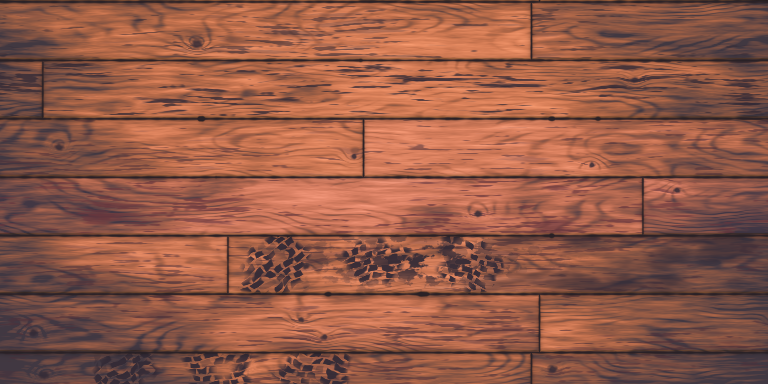
Reproduce this texture procedurally as a WebGL 1 fragment shader.

```glsl
precision highp float;
// Worn plank floor: rows of boards with staggered butt joints, thin dark seams and knots.
// Grain is drawn as contours of stretched gradient noise that bend around the knots;
// streaks, cracks, smudges and boot treads darken it, and one tone ramp colours the wood.

uniform vec2 u_resolution;

const float ROW_HEIGHT = 0.1522;
const vec3 SOOT = vec3(0.20, 0.165, 0.21);
const vec3 RED_STREAK = vec3(0.40, 0.21, 0.24);
const vec3 SEAM_DARK = vec3(0.16, 0.13, 0.15);
const vec3 SEAM_OCHRE = vec3(0.70, 0.46, 0.24);

float hash(vec2 p) {
  return fract(sin(dot(p, vec2(127.1, 311.7))) * 43758.55);
}

float cornerSlope(vec2 cell, vec2 offset) {
  float angle = 6.2832 * hash(cell);
  return dot(vec2(cos(angle), sin(angle)), offset);
}

// Gradient noise, roughly -0.7 to 0.7
float noise(vec2 p) {
  vec2 i = floor(p), f = fract(p), e = vec2(1.0, 0.0);
  vec2 w = f * f * f * (f * (f * 6.0 - 15.0) + 10.0);
  float low = mix(cornerSlope(i, f), cornerSlope(i + e, f - e), w.x);
  float high = mix(cornerSlope(i + e.yx, f - e.yx), cornerSlope(i + e.xx, f - e.xx), w.x);
  return mix(low, high, w.y);
}

float fbm(vec2 p) {
  float sum = 0.0, gain = 1.0;
  for (int i = 0; i < 4; i++) {
    sum += gain * noise(p);
    p = p * 2.03 + 17.3;
    gain *= 0.55;
  }
  return sum;
}

// Joint position as a fraction of the width; the stagger repeats every six rows
float jointAt(float row) {
  float r = mod(row, 6.0);
  return fract(0.647 + 0.4117 * r + 0.028 * cos(1.0472 * r) + 0.017 * cos(3.1416 * r));
}

// x: bend of the grain, y: darkness of the knot cores
vec2 knots(vec2 p, float row) {
  vec2 result = vec2(0.0);
  for (int i = 0; i < 5; i++) {
    vec2 id = vec2(row * 3.0 + 5.0, float(i) + 2.0);
    float size = hash(id + 31.7), present = step(0.45, hash(id + 14.3));
    vec2 centre = vec2((float(i) + hash(id)) * 0.42, (hash(id + 9.2) - 0.5) * 0.09);
    vec2 d = (p - centre) * vec2(0.8, 1.0);
    float radius = 0.008 + 0.009 * size * size;
    float ragged = length(d) + 0.003 * noise(p * 110.0);
    result.x += present * (0.12 + 0.12 * size) * exp(-dot(d, d) / 0.0006);
    result.y = max(result.y, present * (1.0 - smoothstep(radius * 0.3, radius, ragged)));
  }
  return result;
}

// Thin dark contour lines of the stretched grain field, stronger in patches
float rings(vec2 p, vec2 seed, float bend) {
  vec2 q = vec2(p.x * 1.4, p.y * 7.0) + seed;
  float field = noise(q) + 0.2 * noise(q * vec2(3.7, 2.0)) + p.y * 3.0 + bend;
  field += 0.03 * noise(q * vec2(14.0, 7.0));
  float patches = smoothstep(-0.4, 0.3, noise(p * vec2(4.0, 22.0) + seed.yx));
  return patches * pow(0.5 + 0.5 * sin(field * 62.0), 3.0);
}

// Broken, staggered tread blocks inside a worn oval sole
float tread(vec2 p, vec2 centre, float angle) {
  float c = cos(angle), s = sin(angle);
  vec2 q = mat2(c, -s, s, c) * (p - centre);
  float sole = 1.0 - smoothstep(0.75, 1.0, length(q / vec2(0.1, 0.085)) + 0.5 * noise(p * 22.0));
  vec2 g = q * vec2(31.0, 52.0) + 0.8 * vec2(noise(p * 17.0), noise(p * 17.0 + 8.0));
  g.x += 0.5 * mod(floor(g.y), 2.0);
  vec2 f = abs(fract(g) - 0.5);
  float block = 1.0 - smoothstep(0.3, 0.45, max(f.x, f.y) + 0.25 * noise(p * 60.0));
  float kept = mix(0.3, 1.0, step(0.2, hash(floor(g))));
  return sole * block * kept * smoothstep(-0.45, 0.0, noise(p * 14.0 + 4.0));
}

vec3 woodColor(float t) {
  float t4 = t * t * t * t;
  return vec3(0.26 + 0.64 * t, 0.22 + 0.27 * t + 0.07 * t4 * t, 0.25 + 0.04 * t + 0.14 * t4);
}

void main() {
  vec2 uv = gl_FragCoord.xy / u_resolution;
  float aspect = u_resolution.x / u_resolution.y, px = 1.0 / u_resolution.y;
  vec2 p = vec2(uv.x * aspect, uv.y);

  // Board layout
  float down = (1.0 - p.y - 0.005) / ROW_HEIGHT;
  float row = floor(down), f = fract(down), odd = mod(row, 2.0);
  float jointX = jointAt(row) * aspect;
  vec2 board = vec2(row, step(jointX, p.x));
  vec2 seed = 40.0 * vec2(hash(board + 3.1), hash(board + 7.7));
  vec2 local = vec2(p.x, (0.5 - f) * ROW_HEIGHT);

  // Grain, knots and uneven light; the fibres drift gently along each board
  vec2 knot = knots(local, row);
  vec2 flow = p + vec2(0.0, 0.016 * noise(p * vec2(3.0, 6.0) + seed) + 0.05 * knot.x);
  float fiber = fbm(flow * vec2(7.0, 85.0) + seed);
  float blotch = fbm(p * vec2(2.2, 8.0) + seed);
  vec2 fall = (uv - vec2(0.5, 0.6)) * vec2(1.65, 1.0);
  float tone = 0.97 + 0.14 * (hash(board + 1.3) - 0.5) + 0.34 * fiber + 0.38 * blotch;
  tone -= 0.33 * rings(local, seed, knot.x) + 0.95 * dot(fall, fall);
  tone = min(tone, 0.85 + 0.35 * (tone - 0.85) + 0.1 * fiber);
  vec3 color = woodColor(clamp(tone, 0.0, 1.06));
  float pink = 0.25 * hash(board + 5.9) + 0.5 * exp(-2.0 * (row - 3.0) * (row - 3.0));
  vec3 warm = mix(vec3(0.98, 1.0, 1.02), vec3(1.03, 1.01, 0.93), smoothstep(0.1, 0.7, tone));
  color *= mix(warm, vec3(1.0, 0.97, 1.12), pink);

  // Long streaks and fine cracks along the fibres, strongest on the upper odd rows
  float wear = 0.3 + 0.65 * odd * (1.0 - row / 7.0);
  float region = noise(p * vec2(1.6, 10.0) + seed);
  float streak = noise(flow * vec2(6.0, 75.0) + seed) + 0.6 * fiber + 0.7 * region;
  float crack = noise(flow * vec2(8.0, 140.0) + seed.yx) + 0.3 * noise(p * vec2(45.0, 90.0)) + 0.5 * region;
  vec3 streakColor = mix(SOOT, RED_STREAK, smoothstep(1.5, 2.5, row) * (1.0 - 0.5 * step(3.5, row)));
  color = mix(color, streakColor, wear * smoothstep(0.25, 0.65, streak));
  color = mix(color, streakColor, (0.4 + 0.4 * wear) * smoothstep(0.28, 0.48, crack));

  // Smudges and boot treads on the lower even rows
  float smudge = exp(-pow((p.x - 1.1) / 0.27, 2.0) - pow((p.y - 0.32) / 0.07, 2.0));
  float haze = smoothstep(0.9, 1.5, p.x) * step(3.5, row) * step(row, 4.5);
  float dirt = 0.95 * smudge * smoothstep(-0.05, 0.25, fbm(p * vec2(20.0, 30.0)));
  dirt = max(dirt, 0.6 * haze * smoothstep(-0.3, 0.4, fbm(p * vec2(4.0, 14.0) + 3.0)));
  for (int i = 0; i < 6; i++) {
    float k = mod(float(i), 3.0), upper = floor(float(i) / 3.0);
    vec2 centre = vec2(0.32 + 0.25 * k + 0.4 * upper, 0.03 + 0.277 * upper);
    dirt = max(dirt, 0.95 * tread(p, centre, 0.6 - 0.45 * k));
  }
  color = mix(color, SOOT, dirt * (1.0 - odd));
  color = mix(color, SOOT, 0.85 * knot.y);

  // Thin seams and joints with nail marks and a worn lip
  float nail = 0.004 * smoothstep(0.42, 0.6, noise(vec2(p.x * 24.0, row * 3.7 + floor(f + 0.5) * 3.7)));
  float ragged = nail + 0.002 * noise(p * vec2(40.0, 9.0));
  float seam = min(f, 1.0 - f) * ROW_HEIGHT, joint = abs(p.x - jointX);
  float edge = min(seam - ragged, joint + 0.001 * noise(p * 60.0) + 0.0004);
  float lip = smoothstep(0.002, 0.004, seam) * (1.0 - smoothstep(0.005, 0.008, seam)) * step(0.5, f);
  color = mix(color, SEAM_OCHRE * (0.4 + 0.6 * tone), 0.5 * lip);
  color *= 1.0 - 0.35 * exp(-max(edge, 0.0) / 0.005);
  color = mix(SEAM_DARK, color, smoothstep(-px, px, edge - 0.0024));

  gl_FragColor = vec4(clamp(color, 0.0, 1.0), 1.0);
}
```
